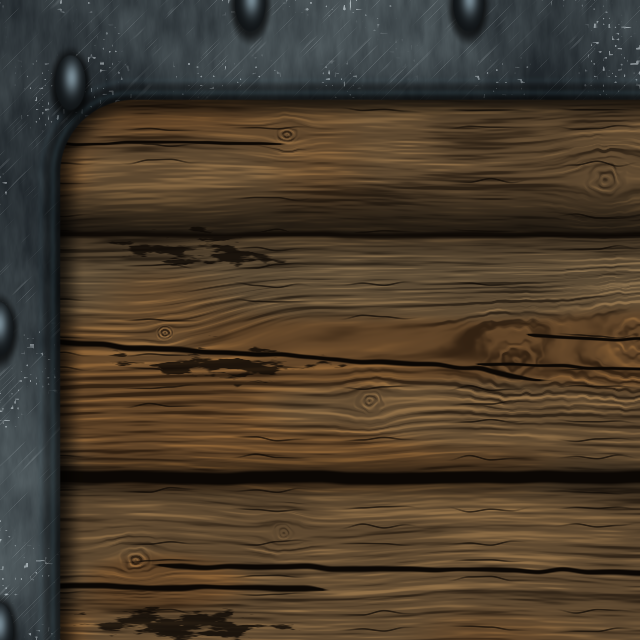
A WebGL 2 fragment shader for this texture:

```glsl
#version 300 es
precision highp float;
// Weathered planks in a riveted steel frame with a rounded corner.
// Wood is stretched noise bent around knots, lit by slope, cut by cracks;
// steel is layered noise shaded by distance from the opening.
uniform vec2 u_resolution;
out vec4 fragColor;
#define OPENING vec2(.094, .844)
#define CORNER_RADIUS .115
#define RIVET_SIZE vec2(.025, .045)
#define UPPER_SEAM .632
#define LOWER_SEAM .253
#define WOOD_DEEP vec3(.045, .028, .014)
#define WOOD_DARK vec3(.2, .132, .07)
#define WOOD_MID vec3(.385, .272, .158)
#define WOOD_LIGHT vec3(.6, .42, .225)
#define STEEL_DARK vec3(.125, .15, .168)
#define STEEL_LIGHT vec3(.36, .405, .42)

// Centre, radius, ring strength
const vec4 KNOTS[8] = vec4[8](
  vec4(.449, .79, .014, .7), vec4(.945, .718, .027, .6),
  vec4(.258, .48, .01, .9), vec4(.805, .438, .033, .6),
  vec4(.577, .373, .018, .6), vec4(.212, .125, .018, .9),
  vec4(.443, .167, .015, .3), vec4(.995, .475, .04, .6));
// Centre, half size
const vec4 SPLINTERS[3] = vec4[3](vec4(.315, .611, .09, .02),
  vec4(.35, .43, .12, .022), vec4(.29, .026, .11, .02));
// Start, end; the first three are wide
const vec4 CRACKS[6] = vec4[6](
  vec4(.05, .467, .87, .419), vec4(.05, .084, .52, .08),
  vec4(.23, .117, 1.2, .103), vec4(.82, .477, 1.1, .464),
  vec4(.74, .431, 1.1, .423), vec4(.08, .775, .45, .777));

float hash(vec2 p) {
  vec3 q = fract(p.xyx * .1031);
  q += dot(q, q.yzx + 33.33);
  return fract((q.x + q.y) * q.z);
}
float noise(vec2 p) {
  vec2 i = floor(p), f = fract(p);
  f = f * f * (3. - 2. * f);
  return mix(mix(hash(i), hash(i + vec2(1, 0)), f.x),
             mix(hash(i + vec2(0, 1)), hash(i + 1.), f.x), f.y);
}
float fbm(vec2 p) {
  float sum = 0., amp = .53;
  for (int i = 0; i < 4; i++) { sum += amp * noise(p); p = p * 2.03 + 17.3; amp *= .5; }
  return sum;
}
float ramp(float a, float b, float x) { return smoothstep(a, b, x); }
float bell(float x, float width) { return exp(-x * x / (width * width)); }

// Height of the wood surface, about 0 to 1
float relief(vec2 p) {
  float v = p.y - .05 * ramp(.2, .5, p.x) * bell(p.y - .51, .06);
  v += .022 * (noise(p * vec2(4, 9) + 3.) - .5);
  float knot = 0., knotRings = 0., rough = .35 * noise(p * 90.) - .17;
  for (int i = 0; i < 8; i++) {
    vec2 e = (p - KNOTS[i].xy) / vec2(1.25, 1);
    float r = length(e) / KNOTS[i].z + rough;
    v -= e.y * .8 * exp(-.3 * r * r);
    float mask = KNOTS[i].w * ramp(1.25, .6, r);
    knotRings += mask * (.28 + .22 * sin(r * 13.) + .2 * r);
    knot += mask;
  }
  float fibre = .8 * fbm(vec2(p.x * 4., v * 75.)) + .2 * noise(vec2(p.x * 22., v * 330.));
  float rings = .5 + .5 * sin(v * 430. + 7. * noise(vec2(p.x * 3., v * 28.)));
  float h = mix(fibre, rings, .07 + .25 * bell(p.y - .41, .11) + .08 * bell(p.y - .15, .08));
  return mix(h, knotRings / max(knot, .01), knot);
}

// Tapered, wavering split
float crack(vec2 p, vec4 ends, float width) {
  float t = clamp((p.x - ends.x) / (ends.z - ends.x), 0., 1.);
  float y = mix(ends.y, ends.w, t) + .006 * noise(vec2(p.x * 25., ends.y * 90.)) - .003;
  float taper = ramp(0., .06, t) * ramp(1., .9, t);
  float w = width * taper * (.55 + .9 * noise(vec2(p.x * 18., ends.w * 70.)));
  return ramp(w + .0018, w * .5, abs(p.y - y)) * min(taper * 4., 1.);
}

// Coverage of all dark gaps
float gaps(vec2 p) {
  float cut = 0.;
  for (int i = 0; i < 3; i++) {
    float reach = length((p - SPLINTERS[i].xy) / SPLINTERS[i].zw);
    cut = max(cut, .8 * ramp(.26, .38, fbm(p * vec2(22, 95)) - .28 * reach));
  }
  // Small scattered splits
  vec2 grid = p / vec2(.17, .027), cell = floor(grid), f = fract(grid);
  float seed = hash(cell + 41.), wave = .15 + .4 * seed + .3 * noise(vec2(p.x * 30., cell.y));
  float span = ramp(.08, .35, f.x) * ramp(.92, .55, f.x) * step(.58, seed);
  cut = max(cut, .7 * span * ramp(.08, .01, abs(f.y - wave)));
  for (int i = 0; i < 6; i++) {
    float bend = i == 0 ? .014 * ramp(.74, .81, p.x) : 0.;
    cut = max(cut, crack(p + vec2(0, bend), CRACKS[i], i < 3 ? .0043 : .0018));
  }
  // Seams between planks
  float y = p.y - .005 * noise(vec2(p.x * 20., 2)) + .0025;
  cut = max(cut, .85 * ramp(.008, .001, abs(y - UPPER_SEAM)));
  return max(cut, ramp(.0125, .007, abs(y - LOWER_SEAM)));
}

vec3 wood(vec2 p, float inside) {
  float h = relief(p), slope = h - relief(p + vec2(.001, .0035));
  float tone = .9 * h + .75 * slope + .55 * fbm(p * vec2(5, 13) + 8.) - .225;
  vec3 col = mix(WOOD_DARK, WOOD_MID, ramp(.05, .5, tone));
  col = mix(col, WOOD_LIGHT, ramp(.48, 1., tone));
  float dull = .35 * ramp(.35, .65, noise(p * vec2(4, 11))) + .2 * bell(p.y - .57, .06);
  col = mix(col, dot(col, vec3(.4, .5, .1)) * vec3(1.08, 1, .8), dull);
  // Rounded plank edges
  float upper = p.y - UPPER_SEAM;
  col *= upper > 0. ? mix(.36, 1., ramp(0., .1, upper)) : 1. - .3 * bell(upper, .03);
  col *= 1. - .5 * bell(p.y - LOWER_SEAM, .027);
  return mix(col, WOOD_DEEP, gaps(p)) * mix(.3, 1., ramp(-.004, .04, inside));
}

vec3 steel(vec2 p, float d) {
  float tone = .45 * bell(p.x - .53, .3) * ramp(.83, .93, p.y) + .34 * bell(p.y - .15, .4);
  tone += .2 * ramp(.8, 1., p.x) + .9 * fbm(p * 7.) + .4 * fbm(p * vec2(90, 24)) - .51;
  vec3 col = mix(STEEL_DARK, STEEL_LIGHT, clamp(tone, 0., 1.));
  // Scratches, chips, bevel
  col += .09 * ramp(.8, .98, noise(vec2(p.x + p.y, p.y - p.x) * vec2(12, 330)));
  col += .35 * ramp(.84, .97, noise(p * 210.)) * ramp(.55, .8, noise(p * 17.));
  col *= mix(.36, 1., ramp(.002, .042, d));
  return col + vec3(.045, .07, .08) * (bell(d - .011, .005) + .5 * bell(d - .03, .005));
}

vec3 addRivet(vec3 col, vec2 p, vec2 centre) {
  vec2 e = (p - centre) / RIVET_SIZE, g = (e - vec2(.08, .18)) / vec2(.48, .55);
  col *= 1. - .65 * ramp(1.45, .9, length(e + vec2(0, .1)));
  vec3 dome = vec3(.06, .075, .085) + vec3(.4, .46, .49) * exp(-dot(g, g));
  return mix(col, dome, ramp(1., 1. - 60. / u_resolution.y, length(e)));
}

void main() {
  vec2 p = gl_FragCoord.xy / u_resolution;
  vec2 q = vec2(OPENING.x - p.x, p.y - OPENING.y) + CORNER_RADIUS;
  float d = length(max(q, 0.)) + min(max(q.x, q.y), 0.) - CORNER_RADIUS;
  vec3 metal = addRivet(steel(p, d), p, vec2(.11, .871));
  for (float i = 0.; i < 2.; i++) {
    metal = addRivet(metal, p, vec2(.391 + .341 * i, .994));
    metal = addRivet(metal, p, vec2(-.003, .486 - .47 * i));
  }
  float px = 1. / u_resolution.y;
  fragColor = vec4(mix(wood(p, -d), metal, ramp(-px, px, d)), 1);
}
```
